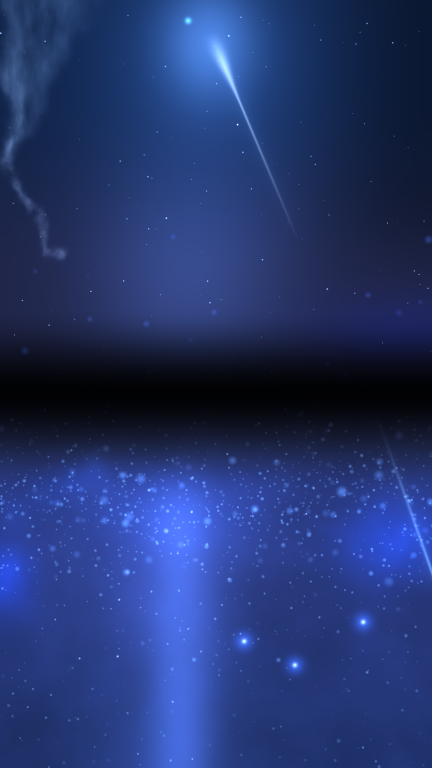
A WebGL 2 fragment shader for this background:

```glsl
#version 300 es
precision highp float;
// Night sky with a comet over a black horizon and a glowing blue field below.
// Gaussian glows build the light, tapered segments the streaks, noise the smoke,
// and jittered cell grids scatter the stars and soft sparks.
uniform vec2 u_resolution;
out vec4 outColor;

vec2 hash2(vec2 p) {
    vec3 q = fract(p.xyx * vec3(0.1031, 0.1030, 0.0973));
    q += dot(q, q.yzx + 33.33);
    return fract((q.xx + q.yz) * q.zy);
}

float corner(vec2 cell, vec2 offset) {
    return dot(hash2(cell) * 2.0 - 1.0, offset);
}

float gradientNoise(vec2 p) {
    vec2 i = floor(p), f = fract(p), e = vec2(1, 0);
    vec2 w = f * f * f * (f * (f * 6.0 - 15.0) + 10.0);
    return mix(mix(corner(i, f), corner(i + e, f - e), w.x),
               mix(corner(i + e.yx, f - e.yx), corner(i + 1.0, f - 1.0), w.x), w.y);
}

float fbm(vec2 p) {
    float sum = 0.0, amp = 0.6;
    for (int i = 0; i < 4; i++) {
        sum += amp * gradientNoise(p);
        p = mat2(1.6, 1.2, -1.2, 1.6) * p + 7.3;
        amp *= 0.5;
    }
    return sum;
}

float glow(vec2 p, vec2 center, vec2 size) {
    vec2 d = (p - center) / size;
    return exp(-dot(d, d));
}

// x: distance to segment ab, y: position along it
vec2 segment(vec2 p, vec2 a, vec2 b) {
    vec2 ab = b - a;
    float t = clamp(dot(p - a, ab) / dot(ab, ab), 0.0, 1.0);
    return vec2(length(p - a - ab * t), t);
}

// One soft dot per jittered cell; radius is a fraction of the cell
float scatter(vec2 p, float cells, float radius, float density, float seed) {
    float c = cos(seed), s = sin(seed);
    vec2 q = mat2(c, s, -s, c) * p * cells + 100.0;
    vec2 id = floor(q);
    vec2 pick = hash2(id + seed * 17.0);
    vec2 d = fract(q) - 0.24 - 0.52 * hash2(id + seed * 31.0 + 5.0);
    float r = radius * mix(0.55, 1.0, pick.y);
    float dotShape = max(0.0, 1.0 - dot(d, d) / (r * r));
    return dotShape * dotShape * smoothstep(0.0, 0.12, density - pick.x) * mix(0.3, 1.0, pick.y * pick.y);
}

vec3 sky(vec2 p) {
    vec3 col = mix(vec3(0.12, 0.14, 0.27), vec3(0.05, 0.12, 0.25), smoothstep(0.62, 0.9, p.y));
    col *= 1.0 - 0.3 * smoothstep(0.36, 0.56, p.x) * smoothstep(0.6, 0.75, p.y);
    col += vec3(0.09, 0.14, 0.26) * glow(p, vec2(0.245, 0.64), vec2(0.13, 0.15));
    col += vec3(0.0, 0.01, 0.14) * glow(p, vec2(0.53, 0.56), vec2(0.12, 0.05));
    // Comet halo
    col += vec3(0.07, 0.13, 0.24) * glow(p, vec2(0.27, 0.925), vec2(0.16, 0.18));
    col += vec3(0.18, 0.27, 0.40) * glow(p, vec2(0.272, 0.945), vec2(0.06, 0.075));
    // Comet: wide soft head narrowing to a fine tail
    vec2 s = segment(p, vec2(0.272, 0.962), vec2(0.389, 0.685));
    float width = mix(0.010, 0.0016, smoothstep(0.0, 0.36, s.y));
    float fade = smoothstep(0.0, 0.2, s.y) * (1.0 - s.y);
    col += vec3(0.52, 0.50, 0.42) * fade * exp(-s.x * s.x / (width * width));
    col += vec3(0.08, 0.13, 0.20) * fade * exp(-s.x / 0.007);
    // Smoke: strands fanning upward, then a thin curl below
    vec2 q = p + 0.03 * vec2(fbm(p * 15.0), fbm(p * 15.0 + 40.0));
    float t = clamp((p.y - 0.785) / 0.215, 0.0, 1.0);
    float smoke = 0.0;
    for (int i = 0; i < 5; i++) {
        float k = float(i);
        float x = 0.006 + t * (0.02 + 0.023 * k) + 0.008 * sin(t * 5.0 + k * 1.9);
        float w = 0.006 + 0.013 * t;
        smoke += exp(-pow((q.x - x) / w, 2.0)) * (0.22 - 0.035 * k);
    }
    smoke *= smoothstep(0.765, 0.82, p.y) * (0.7 + 1.3 * fbm(p * vec2(38, 15)));
    float curl = min(segment(q, vec2(0.008, 0.79), vec2(0.047, 0.728)).x,
                 min(segment(q, vec2(0.047, 0.728), vec2(0.057, 0.675)).x,
                     segment(q, vec2(0.057, 0.675), vec2(0.088, 0.668)).x));
    smoke += 0.24 * exp(-curl * curl / 0.00003) * (0.7 + 2.0 * fbm(p * 55.0));
    col += vec3(0.55, 0.66, 0.80) * max(smoke, 0.0);
    // Stars, fine and hazy
    float starField = scatter(p, 34.0, 0.07, 0.20, 1.3) + scatter(p, 52.0, 0.09, 0.14, 2.4);
    col += vec3(0.50, 0.66, 0.80) * starField;
    col += vec3(0.10, 0.18, 0.42) * scatter(p, 20.0, 0.15, 0.35, 0.7) * (1.0 - smoothstep(0.65, 0.78, p.y));
    col += vec3(0.25, 0.6, 0.7) * glow(p, vec2(0.245, 0.973), vec2(0.0038));
    return col * smoothstep(0.485, 0.60, p.y);
}

vec3 field(vec2 p) {
    vec3 col = mix(vec3(0.12, 0.19, 0.41), vec3(0.16, 0.22, 0.49), smoothstep(0.0, 0.32, p.y));
    float cloud = fbm(p * 7.0);
    col += 0.10 * cloud * vec3(0.5, 0.7, 1.7);
    // Upright beam and its spread, dying out toward the horizon
    float rise = 1.0 - smoothstep(0.28, 0.43, p.y);
    col += vec3(0.09, 0.14, 0.27) * rise * glow(p, vec2(0.235, p.y), vec2(0.042, 1.0));
    col += vec3(0.05, 0.07, 0.14) * rise * glow(p, vec2(0.22, p.y), vec2(0.12, 1.0));
    col += vec3(0.04, 0.08, 0.22) * glow(p, vec2(0.22, 0.335), vec2(0.12, 0.06));
    // Blue pools at the sides, broken up by the clouds
    float patchy = 0.85 + 1.5 * cloud;
    col += vec3(0.01, 0.08, 0.34) * patchy * glow(p, vec2(0.52, 0.295), vec2(0.075, 0.05));
    col += vec3(0.0, 0.06, 0.32) * patchy * glow(p, vec2(0.0, 0.245), vec2(0.04, 0.05));
    vec2 ray = segment(p, vec2(0.02, 0.335), vec2(0.12, 0.39));
    col += vec3(0.02, 0.06, 0.18) * patchy * exp(-ray.x * ray.x / 0.0006);
    // Sparks crowd a band and thin out below
    float band = glow(p, vec2(p.x, 0.345), vec2(1.0, 0.085));
    float clump = 0.65 + 1.3 * fbm(p * 9.0 + 3.0);
    float sparks = 0.0;
    for (int i = 0; i < 4; i++) {
        float k = float(i);
        sparks += scatter(p, 42.0 + 15.0 * k, 0.20, (0.16 + 0.80 * band) * clump, 0.4 + k);
    }
    col += vec3(0.23, 0.35, 0.42) * sparks;
    for (int i = 0; i < 2; i++)
        col += vec3(0.17, 0.29, 0.42) * scatter(p, 23.0 + 7.0 * float(i), 0.23, 0.95 * band * clump, 2.1 + float(i));
    col += vec3(0.50, 0.60, 0.58) * scatter(p, 32.0, 0.075, 0.20, 0.9);
    // Three bright stars
    vec2 stars[3] = vec2[3](vec2(0.318, 0.165), vec2(0.384, 0.134), vec2(0.473, 0.190));
    for (int i = 0; i < 3; i++) {
        col += vec3(0.09, 0.19, 0.48) * glow(p, stars[i], vec2(0.011));
        col += vec3(0.60, 0.65, 0.55) * glow(p, stars[i], vec2(0.003));
    }
    // Thin falling streak
    vec2 s = segment(p, vec2(0.485, 0.475), vec2(0.565, 0.248));
    col += vec3(0.20, 0.30, 0.32) * s.y * (exp(-s.x * s.x / 0.000004) + 0.25 * exp(-s.x / 0.006));
    // Light grows greyer, then black, toward the horizon
    float grey = dot(col, vec3(0.3, 0.5, 0.2));
    col = mix(col, grey * vec3(0.78, 0.95, 1.6), 0.7 * smoothstep(0.37, 0.44, p.y));
    return col * (1.0 - smoothstep(0.355, 0.492, p.y));
}

void main() {
    vec2 p = gl_FragCoord.xy / u_resolution.y;
    vec3 col = sky(p) + field(p) + vec3(0.004, 0.005, 0.012);
    outColor = vec4(clamp(col, 0.0, 1.0), 1.0);
}
```
